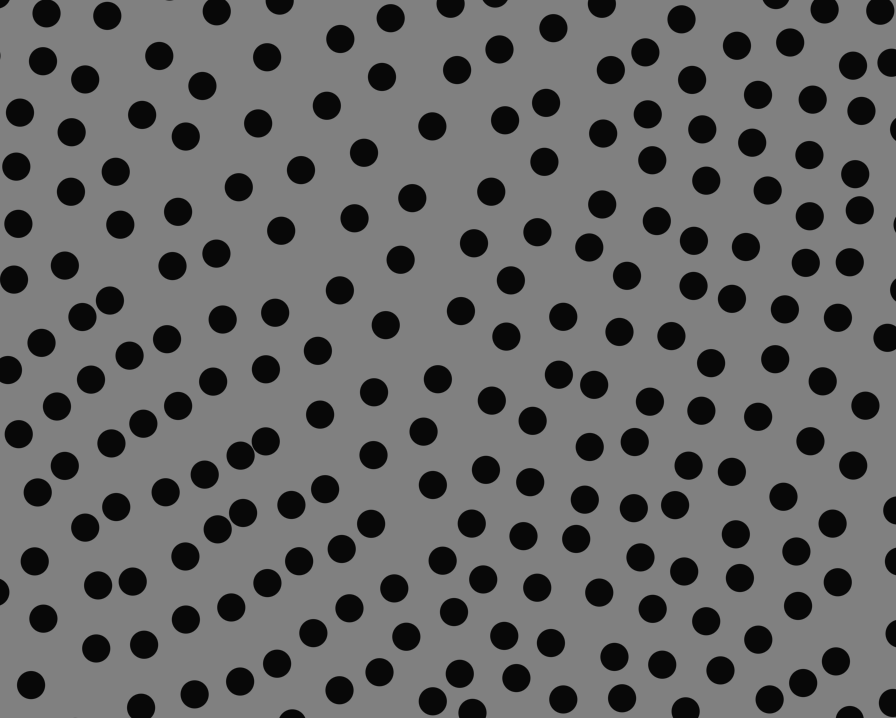
Reproduce this pattern procedurally as a Shadertoy shader.

```glsl
vec2 hash2(vec2 p) {
    vec2 q = vec2(dot(p, vec2(127.1, 311.7)), dot(p, vec2(269.5, 183.3)));
    return fract(sin(q) * 43758.5453);
}

// Dot centre: staggered lattice, bent by slow waves, then jittered
vec2 dotCentre(vec2 cell) {
    vec2 site = vec2(cell.x * 0.866, cell.y + 0.5 * mod(cell.x, 2.0));
    vec2 bend = vec2(0.65 * sin(0.47 * site.y + 0.21 * site.x + 0.8),
                     0.75 * sin(0.44 * site.x - 0.17 * site.y + 2.1));
    vec2 jitter = 0.32 * (hash2(cell + 17.0) - 0.5);
    return site + bend + jitter;
}

void mainImage(out vec4 fragColor, in vec2 fragCoord) {
    float spacing = 0.083;
    vec2 p = fragCoord / iResolution.y / spacing;
    float pixel = 1.0 / (iResolution.y * spacing);

    // Distance to the nearest dot centre
    float column = floor(p.x / 0.866);
    float nearest = 10.0;
    for (int i = -2; i <= 2; i++) {
        float x = column + float(i);
        float row = floor(p.y - 0.5 * mod(x, 2.0));
        for (int j = -2; j <= 2; j++) {
            nearest = min(nearest, distance(p, dotCentre(vec2(x, row + float(j)))));
        }
    }

    // Black discs with a one-pixel soft rim on grey
    float ink = 1.0 - smoothstep(-0.75, 0.75, (nearest - 0.236) / pixel);
    vec3 grey = vec3(0.502);
    vec3 black = vec3(0.03);
    fragColor = vec4(mix(grey, black, ink), 1.0);
}
```
